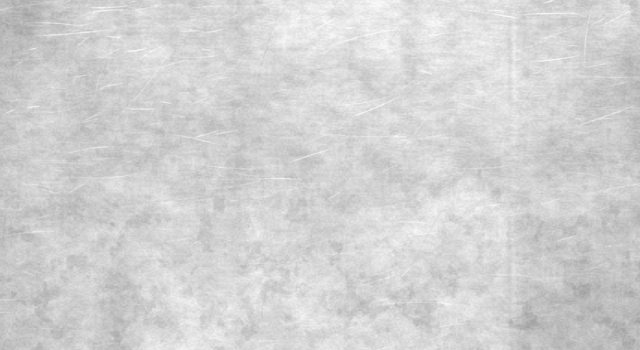
This texture is drawn by a Shadertoy shader. Its source:

```glsl
// Pale worn metal: layered noise gives clouds, blotches and brushed grain,
// cells of randomly bent segments give light scratches and faint dark grooves,
// and a soft falloff darkens the left and right sides.

const float BASE_TONE = 0.829;
const float SIDE_SHADE = 0.105;
const float CLOUD_CONTRAST = 0.2;
const float MOTTLE_CONTRAST = 0.11;
const float SPECKLE_CONTRAST = 0.12;
const float BLOTCH_DEPTH = 0.06;
const float FLAKE_LIGHT = 0.05;
const float BRUSH_CONTRAST = 0.04;
const float GRAIN_CONTRAST = 0.06;
const float SCRATCH_LIGHT = 0.13;
const float GROOVE_DEPTH = 0.045;
const float SCRATCH_WIDTH = 0.0038;
const float ROUGHNESS = 0.58;
const float STREAK_X = 0.805;

float hash(vec2 p) {
    return fract(sin(dot(p, vec2(127.1, 311.7))) * 43758.5453);
}

float noise(vec2 p) {
    vec2 i = floor(p), f = fract(p);
    f = f * f * (3.0 - 2.0 * f);
    return mix(mix(hash(i), hash(i + vec2(1, 0)), f.x),
               mix(hash(i + vec2(0, 1)), hash(i + vec2(1, 1)), f.x), f.y);
}

float fbm(vec2 p) {
    float sum = 0.0, total = 0.0, amp = 0.5;
    for (int i = 0; i < 5; i++) {
        sum += amp * noise(p);
        total += amp;
        p = mat2(1.6, 1.2, -1.2, 1.6) * p + 7.3;
        amp *= ROUGHNESS;
    }
    return sum / total;
}

// One bent, tapering segment per cell; angles spread around a main direction.
float scratches(vec2 p, float cell, float angle, float spread, float share, float seed) {
    float width = max(SCRATCH_WIDTH, 1.2 / iResolution.y);
    vec2 home = floor(p / cell);
    float mark = 0.0;
    for (int y = -1; y <= 1; y++)
    for (int x = -1; x <= 1; x++) {
        vec2 id = home + vec2(x, y);
        vec2 key = id + seed * 17.0;
        if (hash(key + 3.1) > share) continue;
        vec2 centre = (id + vec2(hash(key), hash(key + 5.7))) * cell;
        float wobble = hash(key + 9.2) + hash(key + 4.4) - 1.0;
        float a = angle + spread * wobble;
        vec2 d = mat2(cos(a), -sin(a), sin(a), cos(a)) * (p - centre);
        float halfLength = cell * mix(0.2, 0.85, pow(hash(key + 2.6), 1.5));
        float along = d.x / halfLength;
        d.y += halfLength * (hash(key + 8.3) - 0.5) * 0.25 * along * along;
        float taper = 1.0 - smoothstep(0.3, 1.0, abs(along));
        float line = 1.0 - smoothstep(0.0, width, abs(d.y));
        float strength = mix(0.25, 1.0, pow(hash(key + 6.5), 2.0));
        mark = max(mark, line * taper * strength);
    }
    return mark;
}

void mainImage(out vec4 fragColor, in vec2 fragCoord) {
    vec2 uv = fragCoord / iResolution.xy;
    vec2 p = fragCoord / iResolution.y;

    // Broad lighting: shaded sides, brighter top and a glow at upper right.
    float side = pow(abs(2.0 * uv.x - 1.0), 3.0);
    float tone = BASE_TONE - SIDE_SHADE * (side - 0.25);
    tone += 0.03 * (uv.y - 0.5);
    vec2 glow = (uv - vec2(0.72, 0.85)) * vec2(4.5, 3.2);
    tone += 0.04 * exp(-dot(glow, glow));

    // Clouds, mottling and speckle, from broad to fine.
    tone += CLOUD_CONTRAST * (fbm(p * 3.2 + 2.0) - 0.5);
    tone += MOTTLE_CONTRAST * (fbm(p * vec2(12.0, 15.0) + 31.0) - 0.5);
    tone += SPECKLE_CONTRAST * (fbm(p * vec2(38.0, 50.0) + 67.0) - 0.5);

    // Small dark blotches and pale flaked patches, mostly in the lower half.
    float lower = 1.0 - smoothstep(0.2, 0.65, uv.y);
    float blotch = smoothstep(0.56, 0.7, fbm(p * 24.0 + 12.0));
    tone -= BLOTCH_DEPTH * blotch * mix(0.5, 1.0, lower);
    float flake = smoothstep(0.5, 0.58, fbm(p * 9.0 + 53.0));
    float corner = smoothstep(0.8, 1.0, uv.y) * side;
    tone += FLAKE_LIGHT * (flake - 0.35) * max(lower * (1.0 - side), corner);

    // Brushed texture and fine grain.
    tone += BRUSH_CONTRAST * (noise(p * vec2(24.0, 150.0)) - 0.5) * (1.0 - 0.6 * lower);
    tone += GRAIN_CONTRAST * (noise(p * vec2(190.0, 230.0) + 80.0) - 0.5);

    // Light scratches, near horizontal with some strays.
    float light = scratches(p, 0.07, 0.15, 0.6, 0.6, 1.0);
    light = max(light, scratches(p, 0.13, 0.08, 0.4, 0.8, 2.0));
    light = max(light, scratches(p, 0.19, 0.1, 0.35, 0.85, 7.0));
    light = max(light, scratches(p, 0.34, 0.0, 0.16, 0.9, 3.0));
    light = max(light, 0.8 * scratches(p, 0.2, 0.9, 1.6, 0.5, 4.0));
    float wear = mix(0.5, 1.0, smoothstep(0.35, 0.6, fbm(p * 4.0 + 90.0)));
    tone += SCRATCH_LIGHT * light * wear * mix(1.0, 0.55, lower);

    // Faint dark grooves, steep and level.
    float groove = scratches(p, 0.22, 1.3, 0.5, 0.7, 5.0);
    groove = max(groove, 0.8 * scratches(p, 0.26, 0.08, 0.25, 0.6, 6.0));
    tone -= GROOVE_DEPTH * groove;

    // Paired light and dark vertical streak down the right part.
    float offset = (uv.x - STREAK_X) * 300.0 + noise(vec2(p.y * 4.0, 1.0));
    float shadow = offset + 2.2;
    float fade = noise(vec2(p.y * 9.0, 40.0));
    tone += 0.05 * fade * (exp(-offset * offset) - 0.7 * exp(-shadow * shadow));

    fragColor = vec4(vec3(clamp(tone, 0.62, 0.97)), 1.0);
}
```
